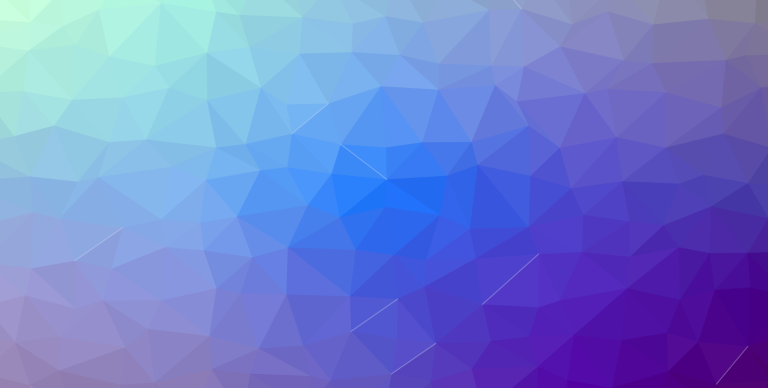
Give the GLSL for this background, as a WebGL 1 fragment shader.

```glsl
precision highp float;
// Low-poly mesh of flat triangles tinted by a mint, blue and violet colour field.

uniform vec2 u_resolution;

#define PITCH vec2(0.119, 0.104)   // mesh spacing, in canvas heights
#define ORIGIN vec2(0.05, 0.024)   // mesh offset
#define JITTER 0.62                // vertex scatter, in cells
#define SHADE 0.035                // brightness spread between facets
#define SEAM_RATE 0.05             // share of cells with a pale seam
#define SEAM_WIDTH 0.0012
#define SEAM_ALPHA 0.3

float hash(vec2 p) {
  vec3 q = fract(vec3(p.xyx) * 0.1031 + 0.37);
  q += dot(q, q.yzx + 33.33);
  return fract((q.x + q.y) * q.z);
}

// Piecewise linear blend of five evenly spaced colours
vec3 ramp(float t, vec3 a, vec3 b, vec3 c, vec3 d, vec3 e) {
  t = clamp(t, 0.0, 1.0) * 4.0;
  vec3 col = mix(a, b, clamp(t, 0.0, 1.0));
  col = mix(col, c, clamp(t - 1.0, 0.0, 1.0));
  col = mix(col, d, clamp(t - 2.0, 0.0, 1.0));
  return mix(col, e, clamp(t - 3.0, 0.0, 1.0));
}

// Colour field over the unit canvas, rows named from top to bottom
vec3 field(vec2 uv) {
  float x = uv.x;
  vec3 top = ramp(x, vec3(0.79, 1.0, 0.86), vec3(0.64, 0.94, 0.87),
    vec3(0.55, 0.72, 0.87), vec3(0.56, 0.58, 0.76), vec3(0.52, 0.50, 0.56));
  vec3 upper = ramp(x, vec3(0.66, 0.91, 0.86), vec3(0.57, 0.84, 0.91),
    vec3(0.43, 0.64, 0.95), vec3(0.46, 0.45, 0.82), vec3(0.43, 0.37, 0.63));
  vec3 middle = ramp(x, vec3(0.56, 0.72, 0.89), vec3(0.49, 0.69, 0.93),
    vec3(0.09, 0.46, 1.0), vec3(0.31, 0.28, 0.80), vec3(0.28, 0.24, 0.65));
  vec3 lower = ramp(x, vec3(0.62, 0.60, 0.82), vec3(0.52, 0.56, 0.86),
    vec3(0.29, 0.34, 0.85), vec3(0.33, 0.15, 0.74), vec3(0.28, 0.0, 0.55));
  vec3 bottom = ramp(x, vec3(0.60, 0.52, 0.70), vec3(0.54, 0.48, 0.72),
    vec3(0.36, 0.32, 0.75), vec3(0.32, 0.0, 0.64), vec3(0.30, 0.0, 0.42));
  return ramp(1.0 - uv.y, top, upper, middle, lower, bottom);
}

// Scattered mesh vertex of a grid index
vec2 vertex(vec2 id) {
  vec2 offset = vec2(hash(id + 11.0), hash(id + 47.0)) - 0.5;
  return ORIGIN + (id + JITTER * offset) * PITCH;
}

// Signed distance to the line a-b, positive on its left
float side(vec2 p, vec2 a, vec2 b) {
  vec2 e = b - a, q = p - a;
  return (e.x * q.y - e.y * q.x) / length(e);
}

float segment(vec2 p, vec2 a, vec2 b) {
  vec2 e = b - a, q = p - a;
  return length(q - e * clamp(dot(q, e) / dot(e, e), 0.0, 1.0));
}

// Flat colour of a counter-clockwise triangle, weighted by its coverage
vec4 facet(vec2 p, vec2 a, vec2 b, vec2 c, float seed) {
  float inside = min(side(p, a, b), min(side(p, b, c), side(p, c, a)));
  float soft = 0.7 / u_resolution.y;
  float cover = smoothstep(-soft, soft, inside);
  vec2 centre = (a + b + c) / 3.0;
  vec3 col = field(centre * u_resolution.y / u_resolution);
  return vec4(col + SHADE * (seed - 0.5), 1.0) * cover;
}

void main() {
  vec2 p = gl_FragCoord.xy / u_resolution.y;
  vec2 cell = floor((p - ORIGIN) / PITCH);
  float soft = 0.7 / u_resolution.y;
  vec4 sum = vec4(0.0);
  float seam = 0.0;

  // Each nearby cell is split along its shorter diagonal
  for (int j = -1; j <= 1; j++) {
    for (int i = -1; i <= 1; i++) {
      vec2 id = cell + vec2(float(i), float(j));
      vec2 a = vertex(id);
      vec2 b = vertex(id + vec2(1.0, 0.0));
      vec2 c = vertex(id + vec2(1.0, 1.0));
      vec2 d = vertex(id + vec2(0.0, 1.0));
      if (distance(a, c) > distance(b, d)) {
        vec2 first = a;
        a = b; b = c; c = d; d = first;
      }
      sum += facet(p, a, b, c, hash(id + 83.0));
      sum += facet(p, a, c, d, hash(id + 131.0));

      float line = 1.0 - smoothstep(0.0, SEAM_WIDTH + soft, segment(p, a, c));
      seam = max(seam, line * step(hash(id + 199.0), SEAM_RATE));
    }
  }

  vec3 col = sum.rgb / max(sum.a, 0.001);
  col = mix(col, vec3(0.85, 0.88, 0.95), seam * SEAM_ALPHA);
  gl_FragColor = vec4(clamp(col, 0.0, 1.0), 1.0);
}
```
